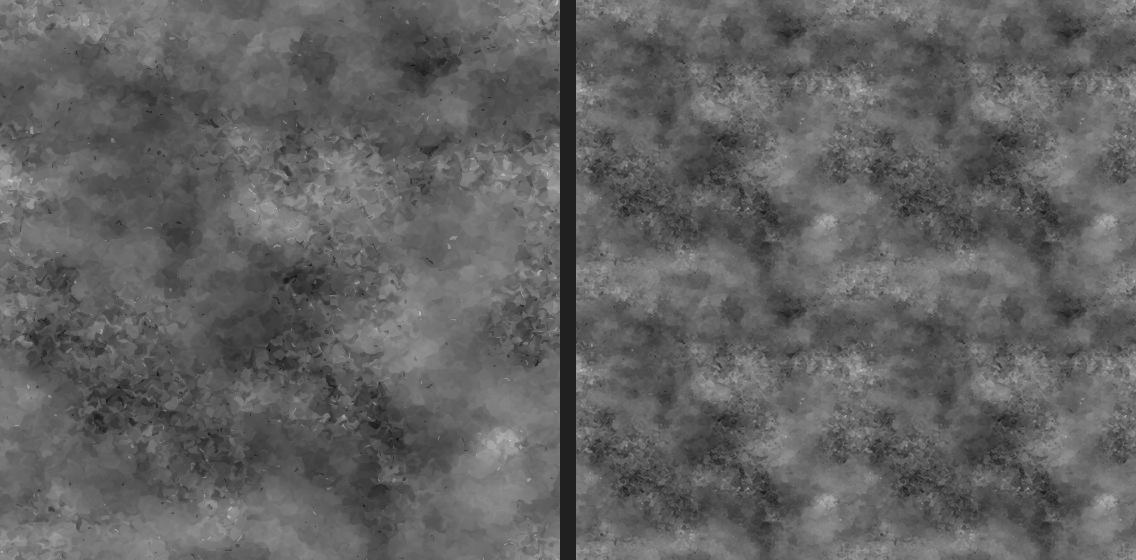
Left: one tile. Right: repeated 2 by 2.
Reproduce this texture map procedurally as a WebGL 2 fragment shader.

```glsl
#version 300 es
precision highp float;
// Tileable grey rock face: broad stains, flat ragged flakes and small specks.

#define MEAN_GREY 0.392
#define STAIN_GAIN 0.19
#define PATCH_GAIN 0.16
#define HOLLOW_DEPTH 0.09
#define FLAKE_GAIN 0.115
#define SPECK_SHARE 0.13
#define SPECK_GAIN 0.15
#define RAGGEDNESS 0.011
#define EDGE_SHARPNESS 22.0

uniform vec2 u_resolution;
out vec4 fragColor;

// Integer hash of a lattice cell that wraps after one period.
vec3 hashCell(vec2 cell, vec2 period, float seed) {
    uvec3 v = uvec3(vec3(mod(cell, period), seed) + 0.5);
    v = v * 1664525u + 1013904223u;
    v.x += v.y * v.z;
    v.y += v.z * v.x;
    v.z += v.x * v.y;
    v ^= v >> 16u;
    v.x += v.y * v.z;
    v.y += v.z * v.x;
    v.z += v.x * v.y;
    return vec3(v >> 8u) / 16777216.0;
}

// Wrapping value noise, centred on zero; two independent channels.
vec2 noise(vec2 uv, vec2 period, float seed) {
    vec2 p = uv * period;
    vec2 cell = floor(p);
    vec2 f = p - cell;
    f = f * f * f * (f * (f * 6.0 - 15.0) + 10.0);
    vec2 a = hashCell(cell, period, seed).xy;
    vec2 b = hashCell(cell + vec2(1, 0), period, seed).xy;
    vec2 c = hashCell(cell + vec2(0, 1), period, seed).xy;
    vec2 d = hashCell(cell + vec2(1, 1), period, seed).xy;
    return mix(mix(a, b, f.x), mix(c, d, f.x), f.y) - 0.5;
}

// Octaves of noise, each half the size of the one before.
float fractalNoise(vec2 uv, vec2 period, float seed) {
    float sum = 0.0;
    float gain = 1.0;
    for (int i = 0; i < 3; i++) {
        sum += gain * noise(uv, period, seed + float(i)).x;
        period *= 2.0;
        gain *= 0.6;
    }
    return sum;
}

// Flat Voronoi flakes with softened borders: centre in xy, signed tone in z.
vec3 flakes(vec2 uv, vec2 period, float seed) {
    vec2 p = uv * period;
    vec2 home = floor(p);
    vec4 sum = vec4(0.0);
    for (int y = -1; y <= 1; y++) {
        for (int x = -1; x <= 1; x++) {
            vec2 cell = home + vec2(x, y);
            vec3 rnd = hashCell(cell, period, seed);
            vec2 centre = cell + rnd.xy;
            float tone = 2.0 * rnd.z - 1.0;
            float weight = exp(-EDGE_SHARPNESS * length(p - centre));
            sum += weight * vec4(centre / period, tone * abs(tone), 1.0);
        }
    }
    return sum.xyz / sum.w;
}

// Sparse tilted grains, dark or light; each stays inside its own cell.
float specks(vec2 uv, vec2 period, float seed, float share) {
    vec2 p = uv * period;
    vec2 cell = floor(p);
    vec3 rnd = hashCell(cell, period, seed);
    vec3 form = hashCell(cell, period, seed + 1.0);
    vec2 offset = p - cell - mix(vec2(0.4), vec2(0.6), rnd.xy);
    float angle = 6.2832 * form.x;
    vec2 axis = vec2(cos(angle), sin(angle));
    vec2 local = vec2(dot(offset, axis), dot(offset, vec2(-axis.y, axis.x)));
    local.y *= mix(1.0, 2.0, form.y);
    float radius = mix(0.16, 0.34, form.z);
    float grain = 1.0 - smoothstep(radius - 0.1, radius + 0.06, length(local));
    float sign = fract(rnd.z * 61.0) < 0.5 ? -0.8 : 1.0;
    return grain * sign * step(rnd.z, share);
}

void main() {
    vec2 uv = gl_FragCoord.xy / u_resolution;

    // Ragged outlines
    vec2 warped = uv + RAGGEDNESS * noise(uv, vec2(70), 1.0);
    warped += 0.6 * RAGGEDNESS * noise(uv, vec2(140), 2.0);

    // Busy and calm zones
    float zone = fractalNoise(uv, vec2(5, 7), 3.0);
    float roughness = mix(0.3, 1.25, smoothstep(-0.3, 0.3, zone));

    // Three sizes of flake
    vec3 coarse = flakes(warped, vec2(32, 38), 10.0);
    vec3 medium = flakes(warped, vec2(62, 76), 11.0);
    vec3 fine = flakes(warped, vec2(108, 124), 12.0);
    float flakeTone = 0.35 * coarse.z + roughness * (0.6 * medium.z + 0.55 * fine.z);

    // Broad stains, stepped patches, hollows and pale faces
    float stain = fractalNoise(mix(uv, coarse.xy, 0.4), vec2(4, 5), 20.0);
    float patches = noise(medium.xy, vec2(19, 24), 24.0).x;
    float relief = noise(mix(uv, medium.xy, 0.7), vec2(9, 10), 25.0).x;
    float hollow = smoothstep(0.2, 0.42, relief) - smoothstep(0.22, 0.42, -relief);

    float grey = MEAN_GREY + STAIN_GAIN * stain + PATCH_GAIN * patches * 0.6;
    grey -= HOLLOW_DEPTH * hollow;
    grey += FLAKE_GAIN * flakeTone;
    grey += SPECK_GAIN * specks(warped, vec2(92), 30.0, SPECK_SHARE * roughness);
    fragColor = vec4(vec3(clamp(grey, 0.0, 1.0)), 1.0);
}
```
